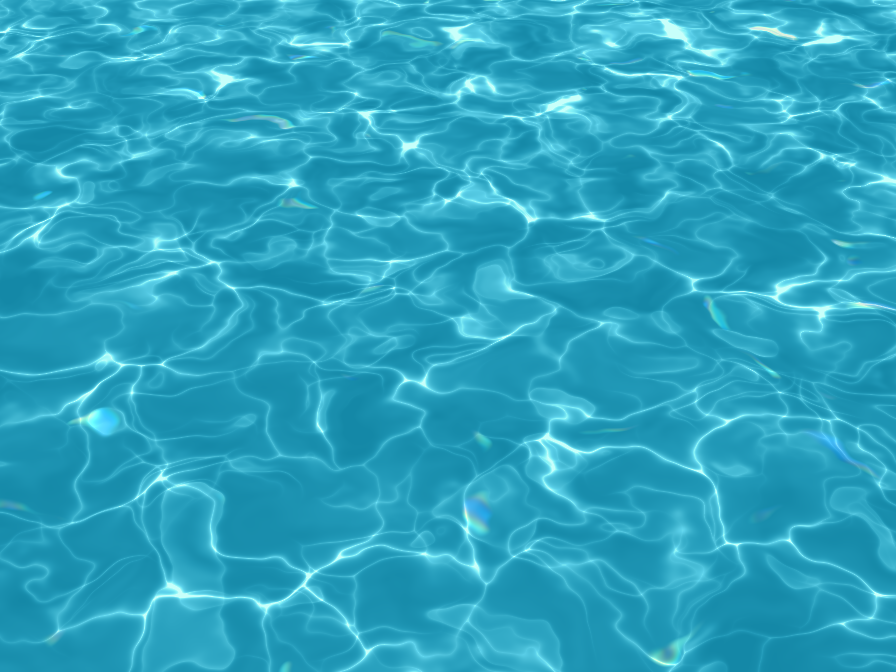
Give the GLSL for this texture, as a Shadertoy shader.

```glsl
const float HORIZON = 1.8;       // height where the water plane vanishes
const float DEPTH_STRETCH = 2.3; // foreshortening along the view
const float CELL_SCALE = 7.6;    // light cells per plane unit
const float LINE_WIDTH = 0.05;   // filament thickness
const float GLOW_WIDTH = 0.085;  // halo around the filaments
const float BASE_LIGHT = 0.42;   // level of the open water
const float NET_LIGHT = 3.7;
const float LOOP_LIGHT = 2.5;
const float SHEET_LIGHT = 0.9;
const float PRISM = 0.11;

// Water colours from shade to glint
const vec3 WATER[7] = vec3[7](
    vec3(0.08, 0.535, 0.655), vec3(0.13, 0.60, 0.72), vec3(0.20, 0.67, 0.78),
    vec3(0.28, 0.74, 0.84), vec3(0.36, 0.82, 0.92), vec3(0.52, 0.95, 0.97),
    vec3(0.78, 1.0, 0.98));

vec2 hash2(vec2 p) {
    vec3 q = fract(p.xyx * vec3(0.1031, 0.1030, 0.0973));
    q += dot(q, q.yzx + 33.33);
    return fract((q.xx + q.yz) * q.zy);
}

float cornerSlope(vec2 cell, vec2 offset) {
    float angle = 6.2832 * hash2(cell).x;
    return dot(vec2(cos(angle), sin(angle)), offset);
}

float gradientNoise(vec2 p) {
    vec2 i = floor(p), f = fract(p);
    vec2 u = f * f * f * (f * (f * 6.0 - 15.0) + 10.0);
    vec2 e = vec2(0.0, 1.0);
    return mix(mix(cornerSlope(i, f), cornerSlope(i + e.yx, f - e.yx), u.x),
               mix(cornerSlope(i + e, f - e), cornerSlope(i + 1.0, f - 1.0), u.x), u.y);
}

vec2 noise2(vec2 p) {
    return vec2(gradientNoise(p), gradientNoise(p + vec2(37.2, 91.7)));
}

// Cell borders: x is the sharp filament, y the halo; both swell at junctions
vec2 lightNet(vec2 p, float width) {
    vec2 cell = floor(p), f = fract(p), nearest = vec2(0.0), home = vec2(0.0);
    float best = 9.0;
    for (int y = -1; y <= 1; y++)
    for (int x = -1; x <= 1; x++) {
        vec2 g = vec2(x, y);
        vec2 r = g + hash2(cell + g) - f;
        if (dot(r, r) < best) { best = dot(r, r); nearest = r; home = g; }
    }
    vec2 light = vec2(0.0);
    for (int y = -2; y <= 2; y++)
    for (int x = -2; x <= 2; x++) {
        vec2 g = home + vec2(x, y);
        vec2 r = g + hash2(cell + g) - f;
        vec2 gap = r - nearest;
        if (dot(gap, gap) > 0.0001) {
            float edge = dot(0.5 * (r + nearest), normalize(gap));
            light += exp(-edge / vec2(width, GLOW_WIDTH));
        }
    }
    return min(light, vec2(1.5));
}

// Closed loops along a noise contour
float lightLoop(vec2 p, float level, float width) {
    return exp(-abs(gradientNoise(p) - level) / width);
}

// Pale sheet with a bright rim
float lightSheet(vec2 p, float level, float width) {
    float rise = gradientNoise(p) - level;
    return smoothstep(-width, width, rise) + 1.8 * exp(-abs(rise) / width);
}

vec3 waterColor(float light) {
    float v = clamp(light, 0.0, 5.999);
    int i = int(v);
    return mix(WATER[i], WATER[i + 1], fract(v));
}

void mainImage(out vec4 fragColor, in vec2 fragCoord) {
    vec2 uv = fragCoord / iResolution.y;
    float middle = 0.5 * iResolution.x / iResolution.y;

    // Perspective plane of the pool
    float depth = 1.0 / (HORIZON - uv.y);
    vec2 plane = CELL_SCALE * depth * vec2(uv.x - middle, DEPTH_STRETCH) + vec2(40.0, 20.0);
    float width = LINE_WIDTH * pow(depth, 1.8);

    // Ripples bend the light
    float far = smoothstep(0.3, 1.0, uv.y);
    vec2 p = plane + 0.6 * noise2(plane * 0.9);
    p += mix(0.24, 0.34, far) * noise2(plane * 2.2 + 11.0);
    p += 0.05 * noise2(plane * 6.0 + 29.0);

    // Filaments that fade in and out
    float strength = smoothstep(-0.35, 0.35, gradientNoise(plane * 0.8 + 5.0));
    vec2 net = lightNet(p, width * mix(0.7, 1.25, strength));
    vec2 fineNet = lightNet(p * 1.7 + 23.0, width * 1.4);
    float fineMask = smoothstep(0.0, 0.4, gradientNoise(plane * 0.9 + 61.0));
    float light = BASE_LIGHT + 0.9 * gradientNoise(p * 0.8 + 3.0) + 0.5 * gradientNoise(p * 2.3);
    light += 0.35 * gradientNoise(p * 4.7 + 13.0);
    light += mix(0.3, 1.0, strength) * mix(1.0, 0.65, far) * (NET_LIGHT * net.x + 0.5 * net.y);
    light += fineMask * (1.8 * fineNet.x + 0.2 * fineNet.y);

    // Curled folds, denser in the distance
    float loopMask = smoothstep(-0.1, 0.3, gradientNoise(plane * 0.7 + 83.0) + 0.15 * far);
    float loops = lightLoop(p * 1.15 + 47.0, 0.12, width * 1.1)
                + 0.7 * lightLoop(p * 1.7 + 71.0, -0.15, width * 1.6);
    light += LOOP_LIGHT * loopMask * loops;

    // Overlapping sheets, large and small
    float sheets = lightSheet(p * vec2(0.9, 1.2) + 129.0, 0.36, width * 1.1)
                 + 0.8 * lightSheet(p * vec2(1.5, 2.0) + 211.0, 0.38, width * 1.8);
    light += SHEET_LIGHT * sheets * (1.0 + 1.3 * gradientNoise(p * 3.1));

    // Small glints with a trace of prismatic colour
    float glint = smoothstep(0.42, 0.52, gradientNoise(p * vec2(1.7, 2.0) + 157.0));
    light += 2.6 * glint * (0.7 + gradientNoise(p * 5.0));
    float hue = 7.0 * gradientNoise(p * 3.5 + 19.0);
    vec3 prism = PRISM * glint * cos(hue + vec3(0.0, 1.4, 2.8));

    light -= 0.15 * far;
    fragColor = vec4(clamp(waterColor(light) + prism, 0.0, 1.0), 1.0);
}
```
